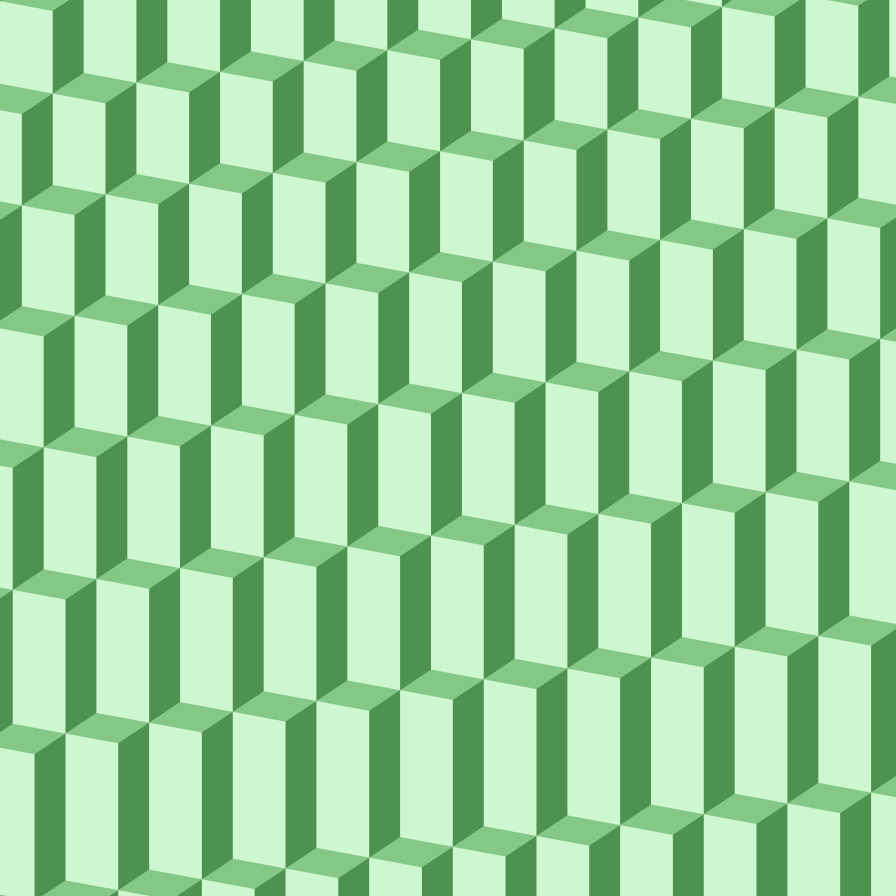
Write a WebGL 1 fragment shader that draws this pattern.

```glsl
precision highp float;

uniform vec2 u_resolution;

const vec3 FRONT_COLOR = vec3(0.802, 0.968, 0.812);
const vec3 SIDE_COLOR = vec3(0.308, 0.568, 0.312);
const vec3 TOP_COLOR = vec3(0.522, 0.782, 0.530);

// Edges of a block's top face: across its front, and back along its side
const vec2 FRONT_EDGE = vec2(0.05886, 0.0109);
const vec2 SIDE_EDGE = vec2(0.03450, -0.0230);

const int ROWS = 10;
const float FIRST_ROW_Y = 0.0013;
const float FIRST_SPACING = 0.1152;
const float ROW_GROWTH = 1.084;

// Antialiased step for a signed distance
float coverage(float dist, float pixel) {
  return clamp(dist / pixel + 0.5, 0.0, 1.0);
}

// Height of a path that follows edge a, then edge b
float pathHeight(float x, vec2 a, vec2 b) {
  return x < a.x ? x * a.y / a.x : a.y + (x - a.x) * b.y / b.x;
}

// Start of a row whose spacing grows geometrically downwards
float rowStart(float row) {
  return FIRST_ROW_Y + FIRST_SPACING * (pow(ROW_GROWTH, row) - 1.0) / (ROW_GROWTH - 1.0);
}

// Signed distance to the side-wall strip, positive inside, wrapped per period
float sideStrip(float x, float frontWidth, float sideWidth) {
  float period = frontWidth + sideWidth;
  float fromCenter = x - frontWidth - 0.5 * sideWidth;
  return 0.5 * sideWidth - abs(mod(fromCenter + 0.5 * period, period) - 0.5 * period);
}

// Paints one row of blocks over the rows behind it; p.y points down
vec3 paintRow(vec3 color, vec2 p, float row, vec2 front, vec2 side, float pixel) {
  vec2 period = front + side;
  float x = p.x + row * side.x;
  float column = floor(x / period.x);
  float localX = x - column * period.x;
  float localY = p.y - rowStart(row) - column * period.y;

  float belowBack = localY - pathHeight(localX, side, front);
  float belowFront = localY - pathHeight(localX, front, side);
  float sideMask = coverage(sideStrip(localX, front.x, side.x), pixel);

  vec3 wall = mix(FRONT_COLOR, SIDE_COLOR, sideMask);
  color = mix(color, TOP_COLOR, coverage(belowBack, pixel));
  return mix(color, wall, coverage(belowFront, pixel));
}

void main() {
  vec2 p = gl_FragCoord.xy / u_resolution;
  p.y = 1.0 - p.y;
  float pixel = 1.0 / min(u_resolution.x, u_resolution.y);

  // Back to front, starting one row above the canvas
  vec3 color = FRONT_COLOR;
  for (int i = 0; i < ROWS; i++) {
    color = paintRow(color, p, float(i) - 1.0, FRONT_EDGE, SIDE_EDGE, pixel);
  }
  gl_FragColor = vec4(color, 1.0);
}
```
